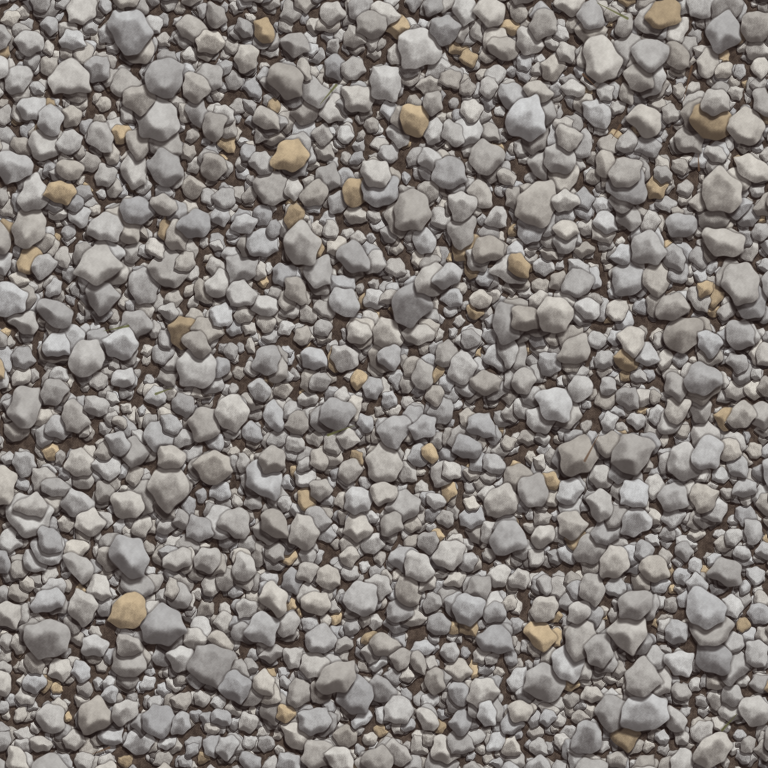
Write a Shadertoy shader that draws this texture.

```glsl
// Sunlit bed of crushed pale limestone gravel with dark gaps and a few grass blades

vec3 hash3(vec2 p) {
    vec3 q = fract(p.xyx * vec3(.1031, .1030, .0973));
    q += dot(q, q.yxz + 33.33);
    return fract((q.xxy + q.yzz) * q.zyx);
}

// Layered, warped sines for mineral mottling, about -1..1
float grain(vec2 p) {
    float sum = 0., amp = .42;
    for (int i = 0; i < 5; i++) {
        p = mat2(.8, .6, -.6, .8) * p * 1.75 + 1.3;
        sum += amp * sin(p.x + 1.8 * sin(p.y + .7 * sin(p.x * .6)));
        amp *= .75;
    }
    return sum;
}

// Faceted convex stone of about unit radius: xy = surface tilt, z = edge distance
vec3 stone(vec2 q, vec2 id) {
    vec3 rnd = hash3(id + 17.5);
    q += .035 * sin(q.yx * 8. + id);
    float top = exp(-18. * (.2 + .3 * rnd.x)), rim = 0.;
    float turn = 6.2832 * rnd.y, squash = .62 + .38 * rnd.z;
    vec2 tilt = top * (hash3(id + 41.2).xy - .5) * .75;
    for (int k = 0; k < 7; k++) {
        vec3 r = hash3(id * 1.7 + float(k) * 9.1 + 3.);
        float a = (float(k) + .8 * r.x) * 6.2832 / 7.;
        float reach = (.72 + .3 * r.y) * mix(1., squash, abs(sin(a)));
        vec2 dir = vec2(cos(a + turn), sin(a + turn));
        float w = exp(18. * (dot(q, dir) - reach));
        rim += w;
        tilt += w * dir * (.45 + .8 * r.z);
    }
    return vec3(tilt / (rim + top), log(rim) / 18.);
}

void mainImage(out vec4 fragColor, in vec2 fragCoord) {
    vec2 uv = fragCoord / iResolution.y;
    float px = 1. / iResolution.y;
    vec3 sun = normalize(vec3(.28, .78, .62));

    // Shaded soil in the gaps
    vec3 col = vec3(.3, .27, .24) * (1. + .3 * grain(uv * 110.));

    // Four layers from small chips up to large stones
    for (int layer = 0; layer < 4; layer++) {
        float cells = 50. * pow(.75, float(layer));
        float share = 1.1 - .19 * float(layer);
        vec2 p = uv * cells + float(layer) * 7.3;

        // Upper neighbours come last, so their shadows fall on those below
        for (int j = -1; j <= 1; j++)
        for (int i = -1; i <= 1; i++) {
            vec2 cell = floor(p) + vec2(i, j);
            vec2 id = cell + float(layer) * 71.;
            vec3 place = hash3(id), look = hash3(id + 123.4);
            float size = .45 + .3 * place.z * place.z;
            vec2 q = (p - cell - .5 - (place.xy - .5) * .8) / size;
            if (look.z > share || dot(q, q) > 2.8) continue;

            // Thrown shadow and contact darkening
            float shadow = stone(q + sun.xy * .3, id).z;
            vec3 s = stone(q, id);
            col *= mix(.4, 1., smoothstep(-.07, .06, shadow));
            col *= mix(.62, 1., smoothstep(-.02, .13, s.z));

            // Facet lighting with rough surface
            float rough = grain(q * 2.2 + id * 3.7);
            vec2 bump = vec2(rough, grain(q * 3. - id * 2.3)) * .1;
            float lit = dot(normalize(vec3(s.xy + bump, 1.)), sun);
            float tone = .4 + .58 * smoothstep(-.12, .82, lit);
            tone *= (.82 + .22 * look.x) * (1. + .06 * rough);

            // Mostly neutral greys, a few tan stones
            vec3 tint = mix(vec3(.985, 1., 1.02), vec3(1.02, 1., .965), look.y);
            tint = mix(tint, vec3(1., .9, .74), step(.965, fract(look.y * 7.3 + look.x)));

            float edge = px * cells / size;
            col = mix(col, tint * tone, 1. - smoothstep(-edge, edge, s.z));
        }
    }

    // Sparse grass blades and dry stalks
    for (int k = 0; k < 12; k++) {
        vec3 r = hash3(vec2(float(k) * 5.7, 61.3)), v = hash3(vec2(float(k) * 3.1, 8.9));
        vec2 dir = vec2(cos(6.2832 * v.x), sin(6.2832 * v.x)), d = uv - r.xy;
        float len = .02 + .03 * v.y;
        float along = clamp(dot(d, dir) / len, 0., 1.);
        float dist = length(d - dir * along * len) - .0016 * (1. - along);
        vec3 blade = mix(vec3(.38, .42, .22), vec3(.42, .33, .25), step(.5, v.z));
        col = mix(col, blade, .8 - .8 * smoothstep(-px, px, dist));
    }

    // Warm black to pale limestone
    col = mix(vec3(.09, .06, .055), vec3(.8, .79, .775), clamp(col, 0., 1.1));
    fragColor = vec4(col, 1.);
}
```
